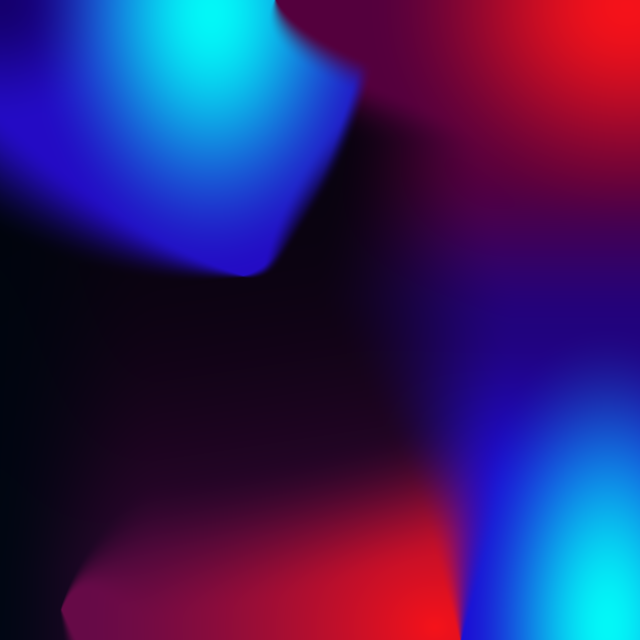
This background is drawn by a WebGL 1 fragment shader. Its source:

```glsl
precision highp float;
// Soft mesh gradient: blue and red glows folding around a dark centre.

#define CYAN vec3(0.01, 0.97, 0.97)
#define ROYAL vec3(0.11, 0.05, 0.83)
#define INDIGO vec3(0.13, 0.01, 0.49)
#define PLUM vec3(0.33, 0.00, 0.24)
#define ROSE vec3(0.40, 0.04, 0.28)
#define RED vec3(0.96, 0.07, 0.10)
#define NIGHT vec3(0.035, 0.01, 0.06)
#define NAVY vec3(0.00, 0.025, 0.075)
#define BLOB_TIP vec2(0.38, 0.432)
#define PINCH vec2(0.095, 0.952)

uniform vec2 u_resolution;

// Smooth step from 0 to 1 centred on an edge of given half width.
float soft(float edge, float halfWidth, float v) {
  return smoothstep(edge - halfWidth, edge + halfWidth, v);
}

// Elliptical falloff, 1 at the centre and 0 at the radii.
float glow(vec2 p, vec2 centre, vec2 radii) {
  return 1.0 - smoothstep(0.0, 1.0, length((p - centre) / radii));
}

// Dark ground, warming towards the bottom and cooling at the left.
vec3 ground(vec2 p) {
  float warmth = clamp((p.y + 0.15 * p.x - 0.35) / 0.55, 0.0, 1.0);
  vec3 warm = mix(NIGHT, vec3(0.19, 0.024, 0.19), warmth * warmth);
  return mix(NAVY * (0.5 + 0.5 * p.y), warm, smoothstep(-0.02, 0.25, p.x));
}

// Red band along the bottom, pinched to a point at its left end.
vec3 emberColour(vec2 p) {
  float d = length((p - vec2(0.68, 0.98)) / vec2(0.55, 0.50));
  return mix(ROSE, RED, pow(max(1.0 - d, 0.0), 1.4));
}

float emberMask(vec2 p) {
  float top = 0.875 - 0.25 * p.x * p.x
            + 0.08 * exp(-max(p.x - PINCH.x, 0.0) / 0.03);
  float blur = 0.003 + 0.11 * smoothstep(0.08, 0.25, p.x);
  float dy = p.y - PINCH.y;
  float left = PINCH.x + 0.3 * max(dy, 0.0);
  return soft(top, blur, p.y) * soft(left, 0.002 + 0.2 * abs(dy), p.x);
}

// Right column: red corner, plum, indigo, then cyan at the bottom.
vec3 columnColour(vec2 p) {
  vec3 c = mix(PLUM, INDIGO, smoothstep(0.25, 0.52, p.y));
  c = mix(c, ROYAL, smoothstep(0.50, 0.78, p.y));
  c = mix(c, RED, glow(p, vec2(0.98, 0.01), vec2(0.41, 0.36)));
  return mix(c, CYAN, glow(p, vec2(0.95, 0.98), vec2(0.24, 0.48)));
}

float columnMask(vec2 p) {
  float edge = 0.375 + 0.265 * smoothstep(0.05, 0.23, p.y)
             + 0.08 * smoothstep(0.35, 0.85, p.y);
  float blur = min(0.07 + 0.2 * p.y, 0.002 + 0.3 * (1.0 - p.y));
  return soft(edge, blur, p.x);
}

// Blue blob at the upper left, with a cyan core.
vec3 blobColour(vec2 p) {
  vec3 blue = mix(vec3(0.08, 0.0, 0.43), vec3(0.14, 0.045, 0.77),
                  smoothstep(0.0, 0.2, length(p)));
  return mix(blue, CYAN, glow(p, vec2(0.33, 0.02), vec2(0.29, 0.42)));
}

float blobMask(vec2 p) {
  // Upper right edge, sharp at the top and blurring downwards.
  float upper = 1.0 - soft(0.43 + 9.8 * p.y * p.y, 0.002 + 0.6 * p.y, p.x);
  // Lower right edge, sharpening towards the tip.
  float h = max(BLOB_TIP.y - p.y, 0.0);
  float lower = 1.0 - soft(0.42 + 0.33 * h + 1.3 * h * h, 0.012 + 0.16 * h, p.x);
  // Underside, sharp at the tip and blurring to the left.
  float k = BLOB_TIP.x - p.x;
  float bend = min(k, 0.0);
  float under = BLOB_TIP.y - 0.1 * max(k, 0.0) - 0.85 * k * k - 8.0 * bend * bend;
  return upper * lower * (1.0 - soft(under, 0.002 + 0.25 * abs(k), p.y));
}

void main() {
  vec2 p = gl_FragCoord.xy / u_resolution;
  p.y = 1.0 - p.y; // measure downwards from the top edge

  vec3 colour = ground(p);
  colour = mix(colour, emberColour(p), emberMask(p));
  colour = mix(colour, columnColour(p), columnMask(p));
  colour = mix(colour, blobColour(p), blobMask(p));
  gl_FragColor = vec4(colour, 1.0);
}
```
